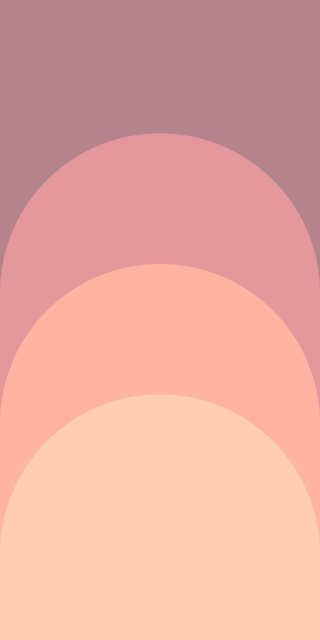
Reproduce this background procedurally as a Shadertoy shader.

```glsl
// Three round-topped arches, each as wide as the canvas, overlap in flat
// warm tones on a mauve ground. Each arch is a signed distance to a half
// disc on a column, painted from back to front with a smooth edge.

// Lengths are in canvas widths, measured from the bottom centre
const int   ARCH_COUNT   = 3;
const float ARCH_RADIUS  = 0.5;
const float BACK_CENTRE  = 1.0833;  // height of the rear arch's disc centre
const float ARCH_SPACING = 0.408;   // drop from one arch to the next

const vec3 MAUVE = vec3(0.710, 0.514, 0.553);
const vec3 ARCH_COLOURS[ARCH_COUNT] = vec3[ARCH_COUNT](
    vec3(0.898, 0.596, 0.608),      // rose
    vec3(1.000, 0.706, 0.635),      // coral
    vec3(1.000, 0.804, 0.698)       // peach
);

// Signed distance to a column that ends in a half disc
float archDistance(vec2 p, float centreHeight, float radius)
{
    return length(vec2(p.x, max(p.y - centreHeight, 0.0))) - radius;
}

void mainImage(out vec4 fragColor, in vec2 fragCoord)
{
    float pixel = 1.0 / iResolution.x;
    vec2 p = fragCoord * pixel - vec2(0.5, 0.0);

    // Paint the arches from back to front
    vec3 colour = MAUVE;
    for (int i = 0; i < ARCH_COUNT; i++)
    {
        float centreHeight = BACK_CENTRE - float(i) * ARCH_SPACING;
        float d = archDistance(p, centreHeight, ARCH_RADIUS);
        float coverage = clamp(0.5 - d / pixel, 0.0, 1.0);
        colour = mix(colour, ARCH_COLOURS[i], coverage);
    }

    fragColor = vec4(colour, 1.0);
}
```
